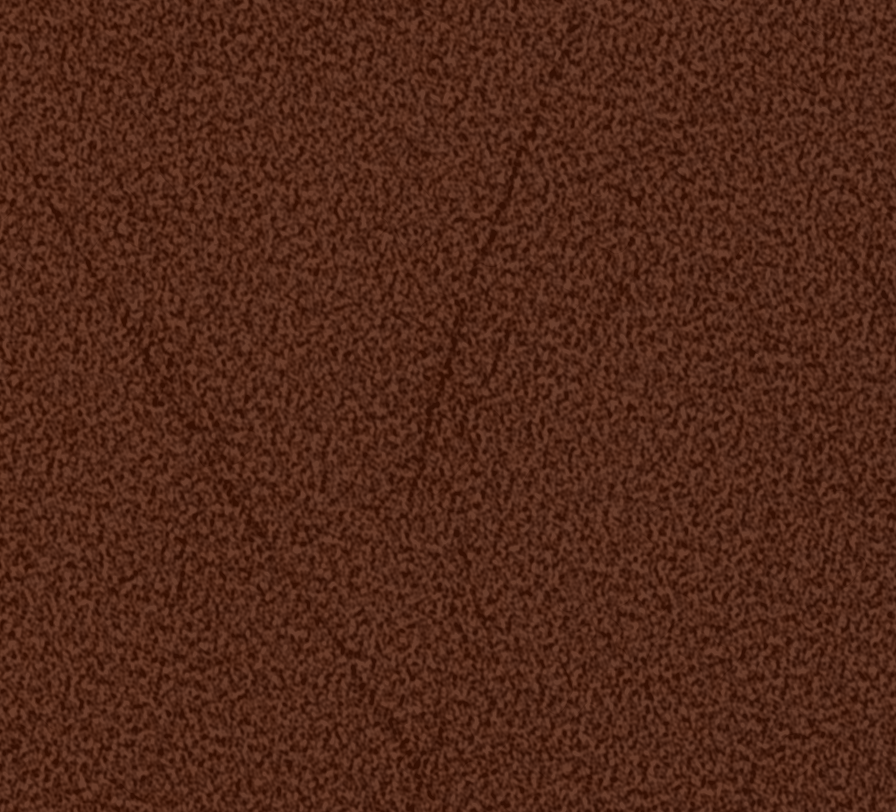
Give the GLSL for this texture, as a WebGL 2 fragment shader.

```glsl
#version 300 es
precision highp float;
// Dark brown leather: fine pebbled grain, short cracks and long worn creases.

uniform vec2 u_resolution;
out vec4 fragColor;

const vec3 PIT_BROWN = vec3(0.206, 0.064, 0.012);
const vec3 CREST_BROWN = vec3(0.400, 0.228, 0.160);
const vec3 WARM_SHIFT = vec3(0.008, -0.003, -0.010);
const int SCATTERED_CREASES = 48;

// Integer hash of a lattice point, 0 to 1
float hash(vec2 cell) {
  uvec2 k = uvec2(ivec2(cell)) * uvec2(1597u, 7919u);
  uint n = (k.x ^ (k.y << 7u)) + k.y;
  n = (n ^ (n >> 15u)) * 73244475u;
  n = (n ^ (n >> 13u)) * 73244475u;
  n ^= n >> 16u;
  return float(n & 65535u) / 65535.0;
}

float valueNoise(vec2 p) {
  vec2 cell = floor(p);
  vec2 f = p - cell;
  f = f * f * (3.0 - 2.0 * f);
  float low = mix(hash(cell), hash(cell + vec2(1, 0)), f.x);
  float high = mix(hash(cell + vec2(0, 1)), hash(cell + vec2(1, 1)), f.x);
  return mix(low, high, f.y);
}

// Slope contribution of one lattice corner
float cornerSlope(vec2 cell, vec2 offset) {
  float angle = 6.2832 * hash(cell);
  return dot(vec2(cos(angle), sin(angle)), offset);
}

// Gradient noise around zero, free of broad drift
float gradientNoise(vec2 p) {
  vec2 cell = floor(p);
  vec2 f = p - cell;
  vec2 w = f * f * (3.0 - 2.0 * f);
  vec2 e = vec2(1, 0);
  float low = mix(cornerSlope(cell, f), cornerSlope(cell + e, f - e), w.x);
  float high = mix(cornerSlope(cell + e.yx, f - e.yx), cornerSlope(cell + 1.0, f - 1.0), w.x);
  return mix(low, high, w.y);
}

vec2 rotate(vec2 p, float angle) {
  float c = cos(angle), s = sin(angle);
  return vec2(c * p.x - s * p.y, s * p.x + c * p.y);
}

// Pebbles, slightly taller than wide, with a finer layer on top
float pebbleGrain(vec2 p) {
  float pebbles = gradientNoise(rotate(p, 0.22) * vec2(138.0, 100.0));
  float fibres = gradientNoise(rotate(p, -0.4) * vec2(225.0, 180.0) + 31.0);
  return 1.10 * pebbles + 0.92 * fibres;
}

// Thin broken lines along the middle level of a noise field
float crackNet(vec2 p, float scale) {
  float ridge = abs(valueNoise(rotate(p, 0.7) * scale) - 0.5);
  float patches = smoothstep(0.42, 0.75, valueNoise(p * 11.0 + 57.0));
  return (1.0 - smoothstep(0.0, 0.08, ridge)) * patches;
}

// Soft stroke from a to b that thins out at both ends
float crease(vec2 p, vec2 a, vec2 b, float width) {
  vec2 along = b - a;
  float h = clamp(dot(p - a, along) / dot(along, along), 0.0, 1.0);
  float taper = smoothstep(0.0, 0.15, h) * smoothstep(1.0, 0.85, h);
  float d = length(p - a - along * h);
  return (1.0 - smoothstep(0.2 * width, width, d)) * mix(0.4, 1.0, taper);
}

// Random fine creases, mostly steep, leaning to either side
float scatteredCreases(vec2 p, float aspect) {
  float depth = 0.0;
  for (int i = 0; i < SCATTERED_CREASES; i++) {
    float id = float(i);
    vec2 center = vec2(hash(vec2(id, 3)) * aspect, hash(vec2(id, 11)));
    float side = hash(vec2(id, 19)) < 0.5 ? -1.0 : 1.0;
    float lean = side * mix(0.05, 1.0, hash(vec2(id, 23)));
    float reach = mix(0.02, 0.11, pow(hash(vec2(id, 29)), 2.0));
    vec2 arm = reach * vec2(sin(lean), cos(lean));
    float strength = mix(0.35, 0.95, hash(vec2(id, 37)));
    depth = max(depth, strength * crease(p, center - arm, center + arm, 0.0048));
  }
  return depth;
}

// Two long folds: one steep in the upper middle, one diagonal at the left
float longCreases(vec2 p) {
  float steep = max(crease(p, vec2(0.73, 1.03), vec2(0.57, 0.62), 0.0065),
                    crease(p, vec2(0.575, 0.64), vec2(0.50, 0.38), 0.0075));
  float diagonal = max(crease(p, vec2(0.0, 0.84), vec2(0.16, 0.60), 0.005),
                       crease(p, vec2(0.14, 0.62), vec2(0.37, 0.27), 0.0065));
  diagonal = max(diagonal, crease(p, vec2(0.35, 0.30), vec2(0.55, 0.01), 0.006));
  return max(steep, 0.9 * diagonal);
}

void main() {
  vec2 p = gl_FragCoord.xy / u_resolution.y;
  float aspect = u_resolution.x / u_resolution.y;

  // Wobble the folds so they follow the grain
  vec2 wobble = vec2(valueNoise(p * 22.0), valueNoise(p * 22.0 + 91.0)) - 0.5;
  vec2 jitter = vec2(valueNoise(p * 95.0 + 13.0), valueNoise(p * 95.0 + 47.0)) - 0.5;
  vec2 bent = p + 0.010 * wobble + 0.003 * jitter;

  float folds = max(longCreases(bent), scatteredCreases(bent, aspect));
  folds *= mix(0.6, 1.0, valueNoise(p * 48.0 + 5.0));
  float cracks = crackNet(bent, 46.0);
  float clouds = valueNoise(p * 4.0 + 17.0) - 0.5;

  // Height of the surface, from pit to crest
  float tone = 0.60 + pebbleGrain(p) + 0.06 * clouds;
  tone += 0.04 * (p.y - 0.5) - 0.46 * folds - 0.18 * cracks;

  vec3 color = mix(PIT_BROWN, CREST_BROWN, clamp(tone, 0.0, 1.08));
  color += WARM_SHIFT * (0.6 * (0.5 - p.x / aspect) + valueNoise(p * 60.0 + 71.0) - 0.5);
  fragColor = vec4(color, 1.0);
}
```
